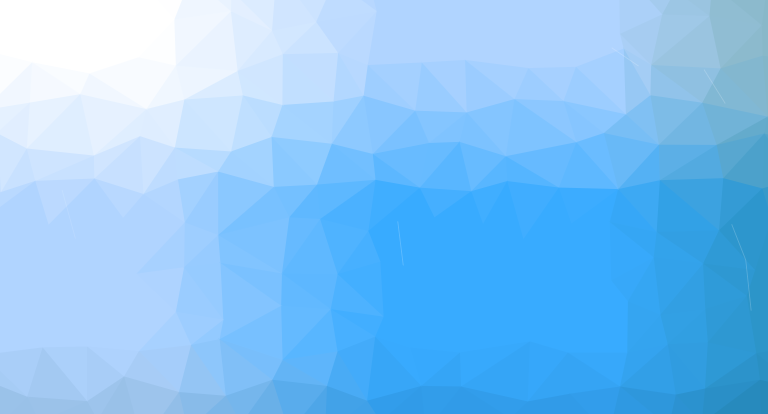
Write a WebGL 1 fragment shader that draws this background.

```glsl
precision highp float;
// Low-poly background: a triangle mesh shaded from white through sky blue to teal.
uniform vec2 u_resolution;

#define GRID vec2(16.0, 10.1)        // mesh cells across and down
#define GRID_ORIGIN vec2(0.81, 0.5)  // cell offset of the first vertex
#define JITTER vec2(0.55, 0.28)      // vertex scatter, in cells
#define WAVE 0.22                    // height of the row waves, in cells
#define WAVE_LENGTH 3.2              // length of the row waves, in cells
#define SHADE_SCATTER 0.02           // variation of the facet shade
#define SEAM_STRENGTH 0.2
#define WHITE vec3(1.0)
#define PALE vec3(0.69, 0.83, 1.0)
#define AZURE vec3(0.22, 0.67, 1.0)
#define RIGHT_TINT vec3(0.78, 0.87, 0.79)
#define BASE_TINT vec3(0.87, 0.91, 0.91)

float ramp(float a, float b, float x) {
    return clamp((x - a) / (b - a), 0.0, 1.0);
}

vec2 hash2(vec2 p) {
    vec2 k = vec2(dot(p, vec2(127.1, 311.7)), dot(p, vec2(269.5, 183.3)));
    return fract(sin(k) * 43758.5453);
}

// Smooth colour field; uv runs from the top left corner
vec3 field(vec2 uv) {
    float across = ramp(0.205, 0.5, uv.x);
    float down = ramp(0.145, 0.5, uv.y);
    down = mix(down, down * down, 0.3);
    vec3 color = mix(mix(WHITE, PALE, across), mix(PALE, AZURE, across), down);
    color *= mix(vec3(1.0), RIGHT_TINT, ramp(0.79, 0.99, uv.x));
    return color * mix(vec3(1.0), BASE_TINT, ramp(0.85, 0.99, uv.y));
}

// Mesh vertex in pixels; the rows undulate in alternating phase
vec2 vertex(vec2 id) {
    vec2 scatter = JITTER * (hash2(id) - 0.5);
    float phase = 6.2832 * (id.x - 7.0) / WAVE_LENGTH + 3.1416 * id.y;
    scatter.y -= WAVE * cos(phase);
    return (id + scatter + GRID_ORIGIN) / GRID * u_resolution;
}

// Signed distance to the line a-b, positive on the inner side
float edgeDistance(vec2 p, vec2 a, vec2 b) {
    vec2 e = b - a, d = p - a;
    return (e.x * d.y - e.y * d.x) / max(length(e), 0.001);
}

// Facet colour in rgb, weighted by its coverage in a
vec4 facet(vec2 p, vec2 a, vec2 b, vec2 c) {
    float inside = min(edgeDistance(p, a, b),
                       min(edgeDistance(p, b, c), edgeDistance(p, c, a)));
    float coverage = clamp(inside + 0.5, 0.0, 1.0);
    vec2 center = (a + b + c) / (3.0 * u_resolution);
    vec2 nudge = SHADE_SCATTER * (hash2(floor(center * 300.0)) - 0.5);
    return vec4(field(center + nudge), 1.0) * coverage;
}

// Faint hairline between two points given in canvas fractions
float seam(vec2 p, vec2 a, vec2 b) {
    a *= u_resolution;
    b *= u_resolution;
    vec2 e = b - a;
    float t = clamp(dot(p - a, e) / dot(e, e), 0.0, 1.0);
    float halfWidth = u_resolution.y * 0.001;
    return clamp(halfWidth + 0.5 - length(p - a - e * t), 0.0, 1.0);
}

void main() {
    vec2 p = vec2(gl_FragCoord.x, u_resolution.y - gl_FragCoord.y);
    vec2 home = floor(p / u_resolution * GRID - GRID_ORIGIN);

    // Blend the facets of the neighbouring cells by coverage
    vec4 sum = vec4(0.0);
    for (int j = -1; j <= 1; j++) {
        for (int i = -1; i <= 1; i++) {
            vec2 id = home + vec2(float(i), float(j));
            vec2 a = vertex(id);
            vec2 b = vertex(id + vec2(1.0, 0.0));
            vec2 c = vertex(id + vec2(0.0, 1.0));
            vec2 d = vertex(id + vec2(1.0, 1.0));
            // Split each cell along its shorter diagonal
            if (distance(b, c) < distance(a, d)) {
                sum += facet(p, a, b, c) + facet(p, b, d, c);
            } else {
                sum += facet(p, a, d, c) + facet(p, a, b, d);
            }
        }
    }
    vec3 color = sum.a > 0.01 ? sum.rgb / sum.a : field(p / u_resolution);

    // Light seams between a few facets
    float line = seam(p, vec2(0.518, 0.536), vec2(0.525, 0.64));
    line = max(line, 0.6 * seam(p, vec2(0.081, 0.46), vec2(0.098, 0.575)));
    line = max(line, seam(p, vec2(0.953, 0.543), vec2(0.971, 0.628)));
    line = max(line, seam(p, vec2(0.971, 0.628), vec2(0.978, 0.749)));
    line = max(line, seam(p, vec2(0.917, 0.169), vec2(0.944, 0.249)));
    line = max(line, seam(p, vec2(0.797, 0.116), vec2(0.831, 0.159)));
    gl_FragColor = vec4(mix(color, WHITE, SEAM_STRENGTH * line), 1.0);
}
```
